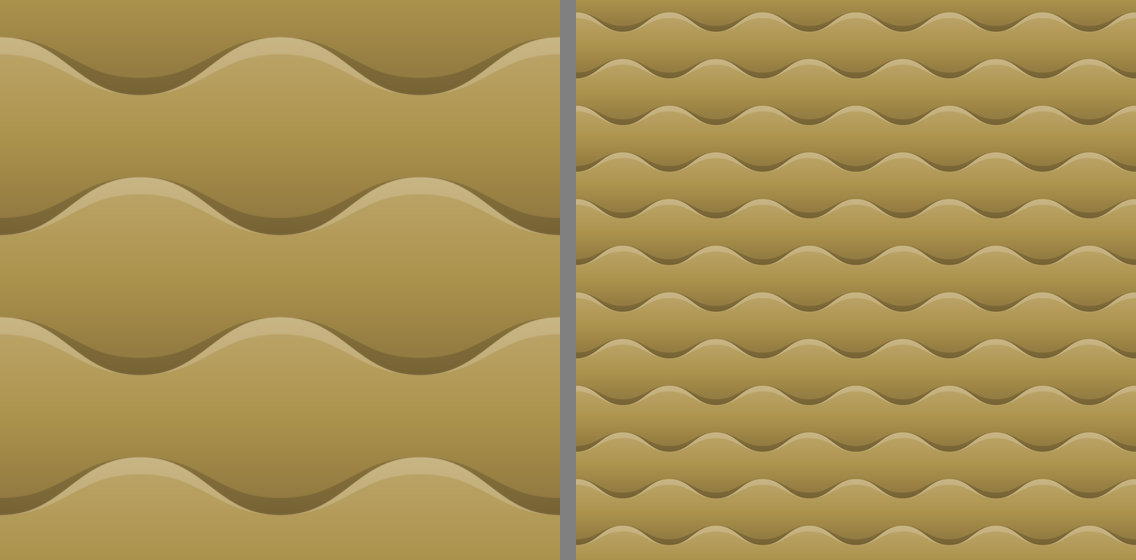
Left: one tile. Right: repeated 3 by 3.
A WebGL 1 fragment shader for this pattern:

```glsl
precision highp float;

uniform vec2 u_resolution;

const float PI = 3.14159265;
const float WAVES = 2.0;       // waves across the canvas
const float ROWS = 4.0;        // rows up the canvas, even so the stagger wraps
const float ROW_SHIFT = 0.528; // height of the lowest edge, in rows
const float AMPLITUDE = 0.207; // wave height, in rows
const float BAND = 0.061;      // half of the widest band, in rows

const vec3 LIGHT_GOLD = vec3(0.74, 0.65, 0.42);
const vec3 GOLD = vec3(0.675, 0.575, 0.30);
const vec3 DARK_GOLD = vec3(0.55, 0.46, 0.245);

// Cosine with slightly flattened crests and steeper flanks
float roundedWave(float phase) {
  return (cos(phase) - 0.04 * cos(3.0 * phase)) / 0.96;
}

// Vertical gradient of one row, from its crest to the trough below it
vec3 rowColor(float row, float height) {
  float t = (row + AMPLITUDE - height) / (1.0 + 2.0 * AMPLITUDE);
  vec3 upper = mix(LIGHT_GOLD, GOLD, clamp(2.0 * t, 0.0, 1.0));
  return mix(upper, DARK_GOLD, clamp(2.0 * t - 1.0, 0.0, 1.0));
}

// Smooth coverage of the positive side of a signed distance
float coverage(float distance, float softness) {
  return smoothstep(-softness, softness, distance);
}

void main() {
  vec2 uv = gl_FragCoord.xy / u_resolution;
  float height = uv.y * ROWS - ROW_SHIFT;
  float softness = ROWS / u_resolution.y;

  // Nearest wavy edge; alternate rows move by half a wave
  float row = floor(height + 0.5);
  float phase = 2.0 * PI * WAVES * uv.x + PI * (1.0 - mod(row, 2.0));
  float wave = roundedWave(phase);
  float above = height - row - AMPLITUDE * wave;

  // Highlight widens at crests, shadow widens at troughs
  float highlight = coverage(above + BAND * (1.0 + wave), softness);
  float shadow = coverage(BAND * (1.0 - wave) - above, softness);

  vec3 front = mix(rowColor(row, height), vec3(1.0), 0.17 * highlight);
  vec3 back = rowColor(row + 1.0, height) * (1.0 - 0.16 * shadow);
  vec3 color = mix(front, back, coverage(above, softness));

  gl_FragColor = vec4(color, 1.0);
}
```
